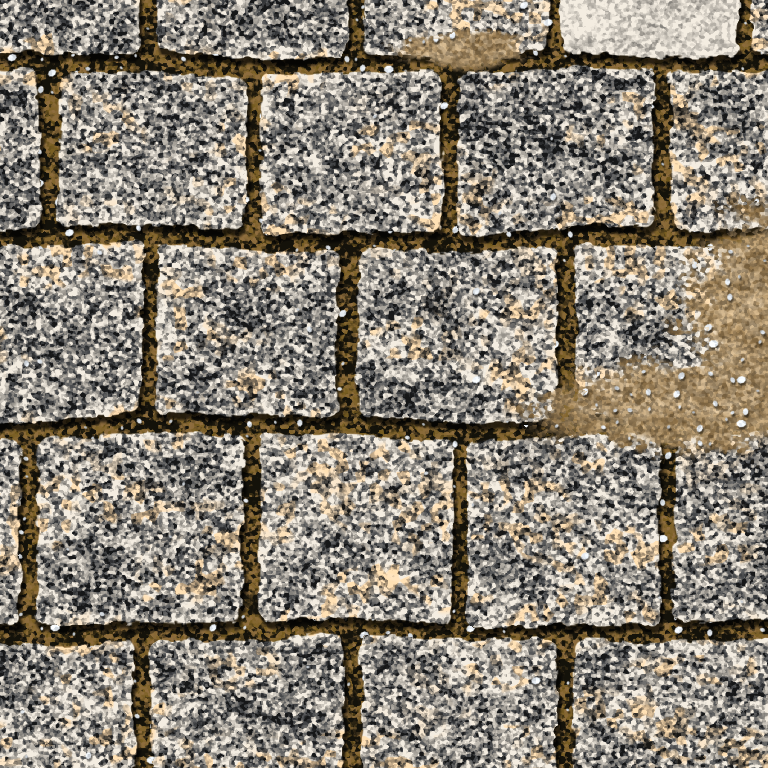
A WebGL 1 fragment shader for this texture:

```glsl
precision highp float;
// Weathered granite setts in staggered rows, with mossy joints, sand and loose chips.
uniform vec2 u_resolution;

vec2 hash2(vec2 p) {
  vec3 q = fract(p.xyx * vec3(0.1031, 0.1030, 0.0973));
  q += dot(q, q.yzx + 33.33);
  return fract((q.xx + q.yz) * q.zy);
}

// Soft cellular noise: random flakes blended at their borders, 0 to 1.
float flakes(vec2 p) {
  vec2 cell = floor(p), f = fract(p);
  float sum = 0.0, total = 0.0;
  for (int j = -1; j <= 1; j++)
    for (int i = -1; i <= 1; i++) {
      vec2 g = vec2(float(i), float(j));
      vec2 r = g + 0.1 + 0.8 * hash2(cell + g) - f;
      float w = exp(-11.0 * dot(r, r));
      sum += w * hash2(cell + g + 57.0).x;
      total += w;
    }
  return sum / total;
}

// Signed distance to the nearest sett (x) and its column and row (yz).
vec3 sett(vec2 p) {
  p.y += 0.004 * sin(p.x * 9.0 + p.y * 5.0) + 0.002 * sin(p.x * 23.0);
  float s = p.y - 0.177;
  float v = 1.0 + s * (3.57 + 0.65 * s);
  float row = floor(v);
  float width = 0.283 - 0.006 * row;
  float u = (p.x - 0.46) / width + 0.5 * mod(row, 2.0);
  u += 0.03 * sin(u * 2.3 + row * 4.0);
  vec2 id = vec2(floor(u), row);
  vec2 size = vec2(width, 1.0 / (3.57 + 1.3 * s));
  vec2 q = (fract(vec2(u, v)) - 0.5) * size;
  vec2 skew = hash2(id + 21.0) - 0.5;
  q += q.yx * skew * 0.05;
  vec2 halfSize = size * 0.5 - 0.008 - 0.006 * hash2(id + 5.0);
  vec2 b = abs(q) - halfSize + 0.012;
  float d = length(max(b, 0.0)) + min(max(b.x, b.y), 0.0) - 0.012;
  d += 0.006 * (flakes(p * 38.0) - 0.5) + 0.004 * (flakes(p * 110.0) - 0.5);
  return vec3(d, id);
}

// Scattered angular chips: coverage (x) and shade (y).
vec2 chips(vec2 p, float density, float blur) {
  p *= 48.0;
  vec2 cell = floor(p), result = vec2(0.0);
  for (int j = -1; j <= 1; j++)
    for (int i = -1; i <= 1; i++) {
      vec2 c = cell + vec2(float(i), float(j));
      vec2 h = hash2(c + 91.0), r = p - c - 0.2 - 0.6 * hash2(c + 13.0);
      float a = h.y * 6.28;
      r = abs(mat2(cos(a), sin(a), -sin(a), cos(a)) * r) * vec2(1.0, 1.3);
      float d = max(max(r.x, r.y), 0.72 * (r.x + r.y)) - 0.09 - 0.2 * h.y * h.y;
      float cover = step(h.x, density) * (1.0 - smoothstep(-blur, blur, d));
      if (cover > result.x) result = vec2(cover, h.y);
    }
  return result;
}

// Radial distance in an ellipse, 1 on its outline.
float ellipse(vec2 p, vec2 centre, vec2 radii) {
  return length((p - centre) / radii);
}

void main() {
  vec2 p = gl_FragCoord.xy / u_resolution;
  float px = 1.0 / min(u_resolution.x, u_resolution.y);
  float coarse = flakes(p * vec2(170.0, 195.0));
  float fine = flakes(p * 265.0 + 40.0);
  float patches = flakes(p * vec2(11.0, 19.0) + 7.0);
  float streaks = flakes(p * vec2(34.0, 55.0) + 3.0);

  // Granite: flake contrast, broad stains, worn pale rim
  vec3 s = sett(p);
  vec2 tone = hash2(s.yz + 33.0);
  float value = 0.55 + 0.8 * (coarse - 0.5) + 0.5 * (fine - 0.5);
  value += 0.22 * (patches - 0.5) + 0.24 * (streaks - 0.5) + 0.06 * (tone.x - 0.5);
  value += 0.15 * smoothstep(-0.014, -0.002, s.x);
  float pale = step(0.5, s.y) * step(s.y, 1.5) * step(3.5, s.z);
  value = clamp(mix(value, 0.78 + 0.45 * (value - 0.5), pale), 0.09, 0.93);
  vec3 granite = value * mix(vec3(0.96, 0.99, 1.03), vec3(1.03, 1.0, 0.95), smoothstep(0.2, 0.6, value));
  float rust = smoothstep(0.5, 0.85, flakes(p * 75.0 + 19.0)) * smoothstep(0.35, 0.75, patches);
  granite *= mix(vec3(1.0), vec3(1.06, 0.95, 0.8), rust * (1.0 - pale));

  // Joints: dark soil, moss grains, shadow under the setts
  float shade = 1.0 - smoothstep(-0.002, 0.005, sett(p + vec2(-0.003, 0.008)).x);
  float moss = smoothstep(0.35, 0.75, coarse * 0.6 + fine * 0.3 + streaks * 0.35 - 0.08);
  vec3 joint = mix(vec3(0.08, 0.07, 0.04), mix(vec3(0.46, 0.36, 0.12), vec3(0.56, 0.43, 0.25), fine), moss);
  joint *= 1.0 - 0.7 * shade;
  float stone = 1.0 - smoothstep(-px, px, s.x);
  vec3 color = mix(joint, granite, stone);

  // Sand washed over the worn setts
  float reach = min(ellipse(p, vec2(1.0, 0.58), vec2(0.1, 0.13)),
    min(ellipse(p, vec2(0.9, 0.475), vec2(0.18, 0.055)), ellipse(p, vec2(0.6, 0.935), vec2(0.08, 0.022))));
  float sand = 1.0 - smoothstep(0.8, 1.15, reach + 0.5 * (streaks - 0.5) + 0.35 * (coarse - 0.5));
  vec3 sandColor = mix(vec3(0.52, 0.41, 0.25), vec3(0.84, 0.74, 0.59), 0.6 * coarse + 0.4 * streaks);
  color = mix(color, sandColor * (0.8 + 0.35 * fine), sand * 0.92);

  // Loose chips and their small shadows
  float density = mix(mix(0.28, 0.012, stone), 0.45, sand);
  float shadow = chips(p + vec2(-0.0015, 0.003), density, 0.1).x;
  vec2 chip = chips(p, density, 48.0 * px);
  color *= 1.0 - 0.5 * shadow;
  vec3 chipColor = vec3(0.72, 0.74, 0.76) + 0.2 * chip.y + 0.2 * (fine - 0.5);
  gl_FragColor = vec4(mix(color, chipColor, chip.x), 1.0);
}
```
